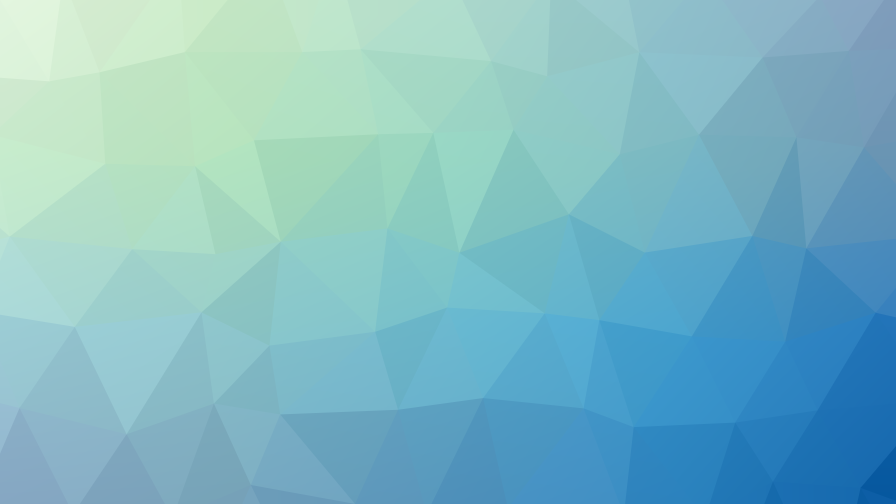
Reproduce this background procedurally as a Shadertoy shader.

```glsl
const float CELLS = 5.7;      // facet rows per canvas height
const float JITTER = 0.58;    // spread of the mesh corners
const float STAGGER = 0.35;   // shift of every second row
const float FLATNESS = 0.65;  // 0 = smooth gradient, 1 = flat facets
const float CONTRAST = 0.045; // brightness spread between facets

// Gradient control colours, left to right
const vec3 TOP[5] = vec3[5](vec3(0.90, 0.96, 0.88), vec3(0.79, 0.92, 0.78),
    vec3(0.70, 0.87, 0.81), vec3(0.58, 0.77, 0.81), vec3(0.52, 0.63, 0.75));
const vec3 UPPER[5] = vec3[5](vec3(0.78, 0.92, 0.80), vec3(0.69, 0.88, 0.73),
    vec3(0.58, 0.83, 0.75), vec3(0.48, 0.72, 0.76), vec3(0.40, 0.57, 0.69));
const vec3 LOWER[5] = vec3[5](vec3(0.63, 0.82, 0.85), vec3(0.55, 0.77, 0.79),
    vec3(0.41, 0.72, 0.80), vec3(0.25, 0.62, 0.81), vec3(0.14, 0.46, 0.73));
const vec3 BOTTOM[5] = vec3[5](vec3(0.53, 0.65, 0.77), vec3(0.47, 0.64, 0.73),
    vec3(0.33, 0.57, 0.74), vec3(0.17, 0.51, 0.75), vec3(0.03, 0.35, 0.63));

float hash(vec2 p) {
    return fract(sin(dot(p, vec2(127.1, 311.7))) * 43758.5);
}

vec3 sampleRow(vec3 row[5], float x) {
    float t = clamp(x, 0.0, 1.0) * 4.0;
    int i = min(int(t), 3);
    return mix(row[i], row[i + 1], t - float(i));
}

vec3 gradient(vec2 uv) {
    float t = clamp(1.0 - uv.y, 0.0, 1.0) * 3.0;
    vec3 c = mix(sampleRow(TOP, uv.x), sampleRow(UPPER, uv.x), min(t, 1.0));
    c = mix(c, sampleRow(LOWER, uv.x), clamp(t - 1.0, 0.0, 1.0));
    return mix(c, sampleRow(BOTTOM, uv.x), clamp(t - 2.0, 0.0, 1.0));
}

vec2 corner(vec2 id) {
    vec2 offset = vec2(hash(id), hash(id + 57.3)) - 0.5;
    return id + JITTER * offset + vec2(STAGGER * mod(id.y, 2.0), 0.0);
}

// Signed distance to the line a-b, positive on its left
float sideDistance(vec2 p, vec2 a, vec2 b) {
    vec2 e = normalize(b - a);
    return e.x * (p.y - a.y) - e.y * (p.x - a.x);
}

// Facet colour in rgb, weighted by its coverage in a
vec4 facet(vec2 p, vec2 a, vec2 b, vec2 c, float pixel, float aspect) {
    float d = min(sideDistance(p, a, b),
                  min(sideDistance(p, b, c), sideDistance(p, c, a)));
    float coverage = clamp(0.5 + d / pixel, 0.0, 1.0);
    vec2 centre = (a + b + c) / 3.0;
    vec2 uv = mix(p, centre, FLATNESS) / (CELLS * vec2(aspect, 1.0));
    vec3 colour = gradient(uv) + CONTRAST * (hash(centre) - 0.5);
    return vec4(colour, 1.0) * coverage;
}

void mainImage(out vec4 fragColor, in vec2 fragCoord) {
    float aspect = iResolution.x / iResolution.y;
    float pixel = CELLS / iResolution.y;
    vec2 p = fragCoord * pixel;
    vec4 sum = vec4(0.0);

    // Split each nearby cell along its shorter diagonal
    for (int j = -1; j <= 1; j++) {
        for (int i = -1; i <= 1; i++) {
            vec2 id = floor(p) + vec2(i, j);
            vec2 a = corner(id);
            vec2 b = corner(id + vec2(1.0, 0.0));
            vec2 c = corner(id + vec2(1.0, 1.0));
            vec2 d = corner(id + vec2(0.0, 1.0));
            bool rising = distance(a, c) < distance(b, d);
            sum += facet(p, a, b, rising ? c : d, pixel, aspect);
            sum += facet(p, rising ? a : b, c, d, pixel, aspect);
        }
    }
    vec3 smoothColour = gradient(fragCoord / iResolution.xy);
    vec3 colour = sum.a > 0.001 ? sum.rgb / sum.a : smoothColour;
    fragColor = vec4(clamp(colour, 0.0, 1.0), 1.0);
}
```
